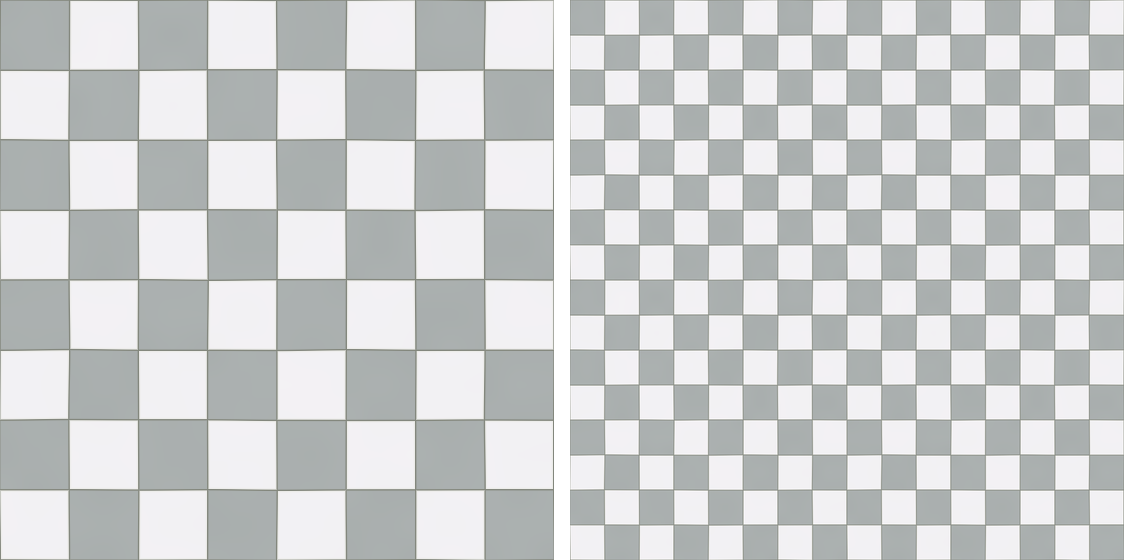
Left, the tile; right, the same tile 2 across and 2 down.
Reproduce this pattern procedurally as a Shadertoy shader.

```glsl
// Grey and white checkerboard with thin olive-grey joints, drawn slightly by hand.

const float CELLS = 8.0;          // squares across and down
const float JOINT_WIDTH = 0.020;  // in squares
const float WOBBLE = 0.007;       // joint drift, in squares
const float RIM_WIDTH = 0.045;    // warm fringe inside the pale squares
const float TONE_VARIATION = 0.006;

const vec3 PALE = vec3(0.950, 0.945, 0.955);
const vec3 GREY = vec3(0.667, 0.688, 0.686);
const vec3 JOINT = vec3(0.515, 0.530, 0.490);
const vec3 RIM = vec3(0.920, 0.920, 0.900);

float hash(vec2 p) {
    vec3 q = fract(vec3(p.xyx) * 0.1031);
    q += dot(q, q.yzx + 33.33);
    return fract((q.x + q.y) * q.z);
}

// Value noise in -1..1 that wraps after a whole number of periods
float wrapNoise(vec2 p, float period, float seed) {
    vec2 i = floor(p);
    vec2 f = fract(p);
    f = f * f * (3.0 - 2.0 * f);
    vec2 a = mod(i, period) + seed;
    vec2 b = mod(i + 1.0, period) + seed;
    float low = mix(hash(a), hash(vec2(b.x, a.y)), f.x);
    float high = mix(hash(vec2(a.x, b.y)), hash(b), f.x);
    return 2.0 * mix(low, high, f.y) - 1.0;
}

void mainImage(out vec4 fragColor, in vec2 fragCoord) {
    vec2 grid = fragCoord / iResolution.xy * CELLS;
    vec2 pixel = CELLS / iResolution.xy;

    // Slight bends in the joints
    vec2 p = grid + WOBBLE * vec2(wrapNoise(grid, CELLS, 17.0),
                                  wrapNoise(grid, CELLS, 53.0));

    // Signed distance to the nearest joint; the sign alternates per square
    vec2 side = abs(mod(p - 0.5, 2.0) - 1.0) - 0.5;
    vec2 parity = clamp(2.0 * side / pixel, -1.0, 1.0);
    float checker = 0.5 + 0.5 * parity.x * parity.y;
    vec2 dist = abs(side);

    // Squares, with a faint fringe on the pale ones
    float rim = 1.0 - smoothstep(0.0, RIM_WIDTH, min(dist.x, dist.y));
    vec3 color = mix(GREY, mix(PALE, RIM, rim), checker);
    color += TONE_VARIATION * wrapNoise(grid * 2.0, CELLS * 2.0, 91.0) * (1.0 - 0.6 * checker);

    // Joints by pixel coverage
    vec2 reach = min(dist + 0.5 * pixel, vec2(0.5 * JOINT_WIDTH));
    vec2 start = max(dist - 0.5 * pixel, vec2(-0.5 * JOINT_WIDTH));
    vec2 coverage = clamp((reach - start) / pixel, 0.0, 1.0);
    color = mix(color, JOINT, max(coverage.x, coverage.y));

    fragColor = vec4(color, 1.0);
}
```
